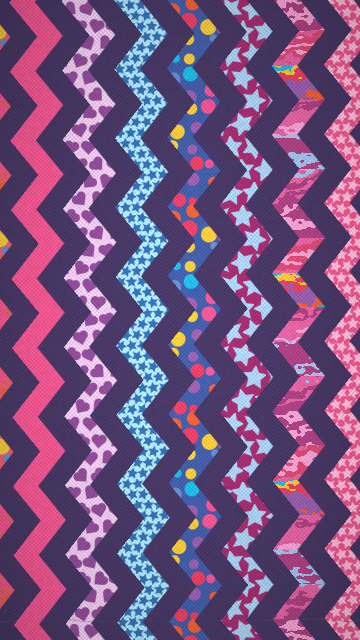
This pattern is drawn by a Shadertoy shader. Its source:

```glsl
// Woven cloth with upright zigzag ribbons on a dark purple ground.
// A triangle wave shears the plane into equal columns; each column is filled
// with its own print: plain, hearts, stars, dots or streaks.
#define PITCH 0.1447
#define RIBBON 0.071
#define SWING 0.0765
#define ZIG 0.1921
#define FIRST 0.032
#define WEAVE 92.0
#define WEAVE_DEPTH 0.09
#define GROUND vec3(0.27, 0.21, 0.38)
#define HOT_PINK vec3(0.92, 0.33, 0.55)

const vec3 BRIGHTS[7] = vec3[7](
    vec3(0.92, 0.32, 0.55), vec3(0.91, 0.36, 0.20), vec3(0.58, 0.36, 0.66),
    vec3(0.12, 0.70, 0.86), vec3(0.92, 0.76, 0.22), vec3(0.88, 0.24, 0.38),
    vec3(0.38, 0.53, 0.78));

float hash(vec2 p) { return fract(sin(dot(p, vec2(127.1, 311.7))) * 43758.5453); }

float noise(vec2 p) {
    vec2 i = floor(p), f = fract(p);
    f = f * f * (3.0 - 2.0 * f);
    return mix(mix(hash(i), hash(i + vec2(1, 0)), f.x),
               mix(hash(i + vec2(0, 1)), hash(i + vec2(1, 1)), f.x), f.y);
}

float cover(float d, float px) { return 1.0 - smoothstep(-px, px, d); }

vec3 bright(float h) { return BRIGHTS[int(h * 6.99)]; }

// Five-pointed star with tip radius r
float star(vec2 p, float r) {
    float s = 1.256637;
    float a = abs(mod(atan(p.x, p.y) + 0.5 * s, s) - 0.5 * s);
    vec2 q = length(p) * vec2(cos(a), sin(a)) - vec2(r, 0.0);
    return dot(q, vec2(0.443, 0.896));
}

// Heart of unit height standing on its point
float heart(vec2 p) {
    p.x = abs(p.x);
    if (p.x + p.y > 1.0) return length(p - vec2(0.25, 0.75)) - 0.3536;
    float d = min(length(p - vec2(0, 1)), length(p - 0.5 * max(p.x + p.y, 0.0)));
    return d * sign(p.x - p.y);
}

// Staggered lattice: returns the turned local position, in cells
vec2 lattice(vec2 m, float cell, float turn) {
    m /= cell;
    m.x += 0.5 * mod(floor(m.y), 2.0);
    float a = turn * (hash(floor(m)) - 0.5);
    vec2 q = (fract(m) - 0.5) * vec2(1, -1);
    return mat2(cos(a), sin(a), -sin(a), cos(a)) * q;
}

vec3 starPrint(vec2 m, float cell, vec3 base, vec3 ink, float px) {
    return mix(base, ink, cover(star(lattice(m, cell, 1.0), 0.56) * cell, px));
}

vec3 heartPrint(vec2 m, float px) {
    float cell = ZIG / 4.0, size = 0.72;
    vec2 q = lattice(m, cell, 1.8) / size + vec2(0, 0.55);
    return mix(vec3(0.90, 0.77, 0.90), vec3(0.55, 0.29, 0.58), cover(heart(q) * size * cell, px));
}

// Scattered dots that repeat every three zigs
vec3 dotPrint(vec2 m, vec3 base, float px) {
    float cell = ZIG / 4.0;
    vec2 home = floor(m / cell);
    for (int k = 0; k < 9; k++) {
        vec2 id = home + vec2(k % 3, k / 3) - 1.0;
        vec2 key = vec2(id.x, mod(id.y, 12.0)) + 3.0;
        vec2 centre = (id + 0.25 + 0.5 * vec2(hash(key), hash(key + 41.0))) * cell;
        float radius = cell * mix(0.22, 0.50, hash(key + 17.0));
        base = mix(base, bright(hash(key + 29.0)), cover(length(m - centre) - radius, px));
    }
    return base;
}

// Ragged streaks: every third zig is warm, the others pink and pale blue
vec3 streakPrint(vec2 m) {
    float wobble = noise(m * vec2(38, 70)) + 0.4 * noise(m * vec2(95, 140));
    float row = mod(floor(m.y / ZIG * 9.0 + 2.0 * wobble + m.x * 8.0), 27.0);
    float part = mod(floor(m.y / ZIG * 2.0), 6.0);
    float h = hash(vec2(row, part));
    if (part == 2.0 || (part == 0.0 && h > 0.6)) return bright(0.15 + 0.6 * hash(vec2(row, 7)));
    vec3 pale = part > 3.0 ? vec3(0.62, 0.74, 0.90) : vec3(0.93, 0.62, 0.80);
    vec3 deep = part == 1.0 ? vec3(0.84, 0.28, 0.44) : vec3(0.66, 0.25, 0.50);
    return h < 0.36 ? deep : h < 0.68 ? pale : vec3(0.87, 0.38, 0.62);
}

vec3 ribbonPrint(float column, vec2 m, float px) {
    if (column < 0.0) return dotPrint(m, vec3(0.88, 0.36, 0.42), px);
    if (column < 1.0) return HOT_PINK;
    if (column < 2.0) return heartPrint(m, px);
    if (column < 3.0) return starPrint(m, ZIG / 6.5, vec3(0.66, 0.87, 0.94), vec3(0.20, 0.42, 0.68), px);
    if (column < 4.0) return dotPrint(m, vec3(0.25, 0.35, 0.63), px);
    if (column < 5.0) return starPrint(m, ZIG / 3.0, vec3(0.62, 0.17, 0.42), vec3(0.64, 0.79, 0.91), px);
    if (column < 6.0) return streakPrint(m);
    return starPrint(m, ZIG / 6.0, HOT_PINK, vec3(0.97, 0.73, 0.84), px);
}

void mainImage(out vec4 fragColor, in vec2 fragCoord) {
    float px = 0.8 / iResolution.x;
    vec2 uv = fragCoord / iResolution.xy;
    float tall = iResolution.y / iResolution.x;
    vec2 p = vec2(uv.x, (1.0 - uv.y) * tall);

    // Slight lean and tilt of the cloth
    p += vec2(0.014 * (uv.y - 0.5) * (1.0 - uv.x), 0.022 * (uv.x - 0.35));

    // Zigzag columns
    float swing = SWING * (1.0 - abs(2.0 * fract(p.y / ZIG) - 1.0));
    float s = p.x - FIRST - swing;
    float column = floor(s / PITCH);
    float across = s - column * PITCH;
    float edge = max(-across, across - RIBBON) * 0.78;
    edge = max(edge, -(PITCH - across) * 0.78);
    vec2 m = vec2(p.x - FIRST - column * PITCH, p.y);
    vec3 col = mix(GROUND, ribbonPrint(column, m, px), cover(edge, px));

    // Weave, mottling and soft light
    vec2 thread = p * WEAVE * 6.2832;
    col *= 1.0 + WEAVE_DEPTH * sin(thread.x) * sin(thread.y) + 0.06 * (noise(p * 160.0) - 0.5);
    col *= 1.08 - 0.5 * dot(uv - 0.5, uv - 0.5);

    // Frayed seam near the hem
    float seam = abs(uv.y * tall - 0.05 - 0.008 * noise(vec2(uv.x * 30.0, 2)));
    col = mix(col, vec3(0.36, 0.27, 0.40), 0.6 * cover(seam - 0.001, px) * noise(p * 60.0));
    fragColor = vec4(clamp(col, 0.0, 1.0), 1.0);
}
```
